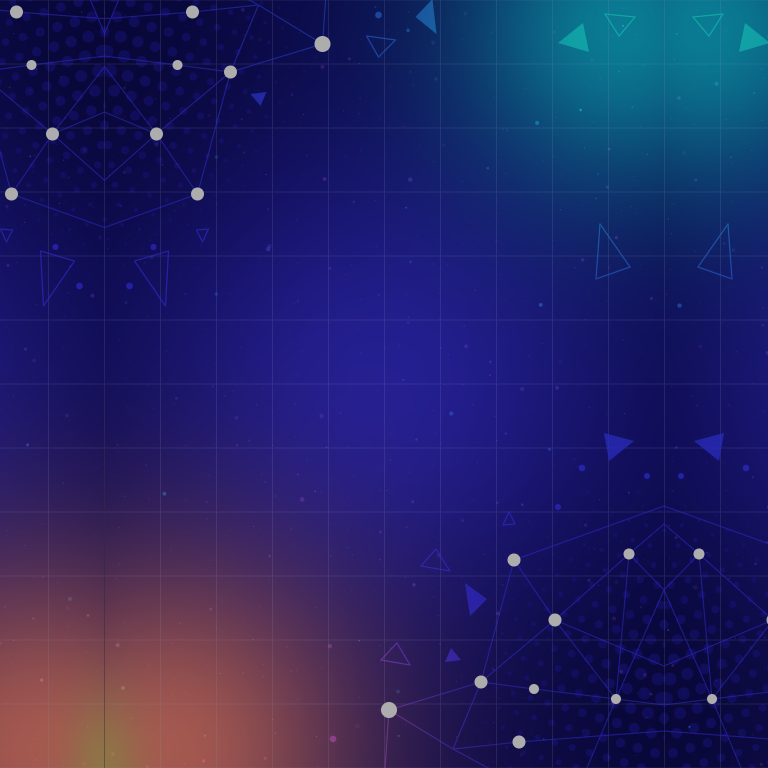
Give the GLSL for this background, as a WebGL 1 fragment shader.

```glsl
precision highp float;
// Dark blue backdrop with a teal glow and a warm glow, folded at two vertical axes.
// A grid, faint specks, halftone dots, triangles and a node network lie on top;
// the network is built once and reused at the top left and, flipped, bottom right.

uniform vec2 u_resolution;

const float SIZE = 768.0;         // canvas height in design units, y pointing down
const float LEFT_AXIS = 104.5;
const float RIGHT_AXIS = 664.0;

float hash(vec2 p) {
  vec3 q = fract(vec3(p.xyx) * 0.1031);
  q += dot(q, q.yzx + 33.33);
  return fract((q.x + q.y) * q.z);
}

float glow(vec2 p, vec2 center, float radius) {
  vec2 v = (p - center) / radius;
  return exp(-dot(v, v));
}

float cover(float dist, float px) { return clamp(0.5 - dist / px, 0.0, 1.0); }

float segment(vec2 p, vec2 a, vec2 b) {
  vec2 v = b - a;
  return length(p - a - v * clamp(dot(p - a, v) / dot(v, v), 0.0, 1.0));
}

float chain(vec2 p, vec2 a, vec2 b, vec2 c) {
  return min(segment(p, a, b), segment(p, b, c));
}

float disc(vec2 p, vec2 center, float radius) { return length(p - center) - radius; }

float side(vec2 p, vec2 a, vec2 b) {
  return (b.x - a.x) * (p.y - a.y) - (b.y - a.y) * (p.x - a.x);
}

// Signed distance, negative inside for either winding
float triangle(vec2 p, vec2 a, vec2 b, vec2 c) {
  float edge = min(chain(p, a, b, c), segment(p, c, a));
  vec3 s = vec3(side(p, a, b), side(p, b, c), side(p, c, a)) * sign(side(c, a, b));
  return min(s.x, min(s.y, s.z)) > 0.0 ? -edge : edge;
}

// x: distance to the links, y: distance to the node discs
vec2 network(vec2 p) {
  vec2 tip = vec2(218, 44), hub = vec2(126, 72), top = vec2(88, 12), fork = vec2(154, 5);
  vec2 small = vec2(73, 65), mid = vec2(52, 134), low = vec2(93, 194);
  vec2 inner = vec2(-9, 55), crown = vec2(-22, 200);
  float d = chain(p, vec2(222, -14), tip, hub);
  d = min(d, chain(p, tip, fork, hub));
  d = min(d, chain(p, vec2(119, -14), fork, top));
  d = min(d, chain(p, small, hub, low));
  d = min(d, chain(p, hub, mid, low));
  d = min(d, chain(p, inner, mid, crown));
  d = min(d, chain(p, small, inner, vec2(-57, 49)));
  d = min(d, chain(p, vec2(20, -14), inner, crown));
  d = min(d, chain(p, inner, vec2(-57, 164), crown));
  d = min(d, segment(p, low, vec2(-57, 248)));
  d = min(d, segment(p, top, vec2(-57, 23)));
  d = min(d, segment(p, mid, vec2(-57, 88)));
  d = min(d, segment(p, crown, vec2(-57, 230)));
  float n = min(disc(p, tip, 8.0), min(disc(p, hub, 6.5), disc(p, top, 6.5)));
  n = min(n, min(disc(p, mid, 6.5), disc(p, low, 6.5)));
  n = min(n, min(disc(p, small, 5.0), min(disc(p, inner, 5.0), disc(p, crown, 5.5))));
  return vec2(d, n);
}

// Staggered dots that shrink away from the center
float halftone(vec2 p, float px) {
  vec2 q = mat2(0.96, -0.28, 0.28, 0.96) * p / 18.0;
  q.x += 0.5 * mod(floor(q.y), 2.0);
  float radius = 6.8 * (1.0 - length(p) / 225.0);
  return cover(length(fract(q) - 0.5) * 18.0 - radius, px) * step(0.0, radius);
}

float speck(vec2 p, float cell, float px) {
  vec2 id = floor(p / cell);
  vec2 spot = 0.2 + 0.6 * vec2(hash(id), hash(id + 57.0));
  float radius = 0.4 + 2.0 * pow(hash(id + 19.0), 6.0);
  return cover(length(fract(p / cell) - spot) * cell - radius, px) * hash(id + 83.0);
}

void main() {
  vec2 p = vec2(gl_FragCoord.x, u_resolution.y - gl_FragCoord.y) * SIZE / u_resolution;
  float px = SIZE / u_resolution.y;
  vec2 a = vec2(abs(p.x - LEFT_AXIS), p.y);
  vec2 b = vec2(abs(p.x - RIGHT_AXIS), p.y);
  bool upper = p.y < 0.5 * SIZE;
  vec2 net = upper ? a : vec2(b.x - 57.0, 754.0 - p.y);

  // Folded background glows
  vec2 fold = vec2(RIGHT_AXIS - abs(LEFT_AXIS + a.x - RIGHT_AXIS), p.y);
  float teal = glow(fold, vec2(622, 28), 165.0);
  float warm = glow(fold, vec2(168, 750), 200.0);
  vec3 color = mix(vec3(0.04, 0.035, 0.28), vec3(0.14, 0.12, 0.57), glow(fold, vec2(384), 235.0));
  color = mix(color, vec3(0.04, 0.52, 0.60), 0.92 * teal);
  color = mix(color, vec3(0.67, 0.36, 0.31), 0.96 * warm);
  color = mix(color, vec3(0.55, 0.50, 0.27), 0.75 * glow(a / vec2(1, 2), vec2(0, 384), 36.0));
  vec3 accent = mix(vec3(0.17, 0.15, 0.76), vec3(0.07, 0.72, 0.68), sqrt(teal));
  accent = mix(accent, vec3(0.62, 0.27, 0.62), smoothstep(0.0, 0.4, warm));

  // Halftone patches, specks and grid
  vec2 patchPos = upper ? a - vec2(0, 60) : vec2(b.x, 690.0 - p.y);
  color *= 1.0 - 0.25 * glow(patchPos, vec2(0), 150.0);
  color = mix(color, vec3(0.10, 0.08, 0.52), 0.42 * halftone(patchPos, px));
  color += vec3(0.05, 0.20, 0.24) * speck(p, 47.0, px) + vec3(0.15, 0.06, 0.14) * speck(p + 9.0, 29.0, px);
  vec2 gridDist = abs(mod(p - vec2(20.5, 32), vec2(56, 64)) - vec2(28, 32));
  color = mix(color, vec3(0.55, 0.58, 0.75), 0.16 * cover(min(gridDist.x, gridDist.y) - 0.5, px));
  color *= 1.0 - 0.3 * cover(a.x - 0.5, px) * smoothstep(300.0, 600.0, p.y);

  // Filled triangles and loose dots
  float solid = triangle(net, vec2(146, 94), vec2(162, 92), vec2(156, 106));
  solid = min(solid, triangle(a, vec2(328, -1), vec2(311, 17), vec2(332, 34)));
  solid = min(solid, triangle(b, vec2(106, 43), vec2(81, 23), vec2(75, 52)));
  solid = min(solid, triangle(b, vec2(60, 433), vec2(30, 441), vec2(55, 461)));
  solid = min(solid, triangle(b, vec2(199, 583), vec2(177, 599), vec2(194, 616)));
  solid = min(solid, min(disc(net, vec2(274, 15), 3.3), disc(net, vec2(25, 286), 3.3)));
  solid = min(solid, min(disc(net, vec2(49, 247), 3.0), disc(net, vec2(-40, 278), 3.0)));
  color = mix(color, accent, 0.72 * cover(solid, px));

  // Outlined triangles, links and nodes
  float outline = abs(triangle(net, vec2(92, 230), vec2(104, 229), vec2(98, 242)));
  outline = min(outline, abs(triangle(a, vec2(262, 36), vec2(291, 40), vec2(274, 57))));
  outline = min(outline, abs(triangle(a, vec2(30, 261), vec2(64, 251), vec2(61, 306))));
  outline = min(outline, abs(triangle(b, vec2(59, 14), vec2(29, 17), vec2(45, 36))));
  outline = min(outline, abs(triangle(b, vec2(64, 224), vec2(34, 267), vec2(68, 279))));
  outline = min(outline, abs(triangle(b, vec2(228, 549), vec2(214, 571), vec2(243, 566))));
  outline = min(outline, abs(triangle(b, vec2(267, 643), vec2(254, 665), vec2(283, 660))));
  vec2 web = network(net);
  color = mix(color, accent, 0.75 * cover(outline - 0.6, px));
  color = mix(color, accent, 0.62 * cover(web.x - 0.55, px));
  color = mix(color, vec3(0.68), cover(web.y, px));
  gl_FragColor = vec4(color, 1.0);
}
```
